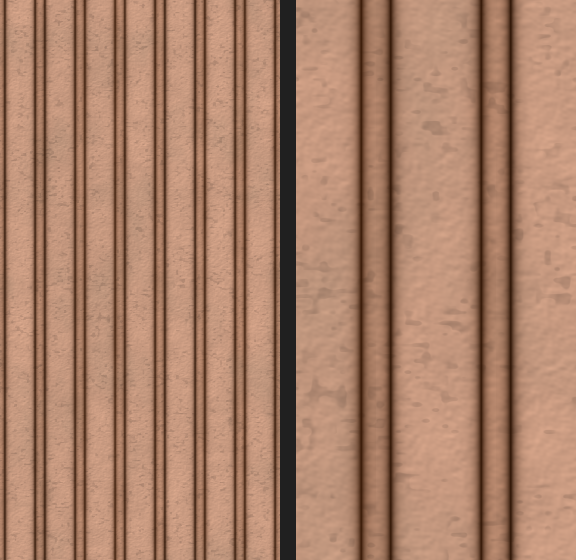
Left: the whole. Right: its middle third, enlarged.
Write a Shadertoy shader that draws this texture.

```glsl
// Vertical clay-coloured boards separated by slim rounded beads.
// Each bead is bounded by two soft dark grooves, averaged over a pixel;
// layered value noise adds stucco grain, pits and weathered blotches.

#define REPEATS 7.0          // beads across the canvas
#define GROOVE_OFFSET 0.123  // bead centre to groove, in periods
#define GROOVE_FALLOFF 0.040 // softness of groove shading, in periods
#define GRAIN_SCALE vec2(105.0, 150.0)
#define GRAIN_AMOUNT 0.11
#define PIT_AMOUNT 0.10
#define BLOTCH_AMOUNT 0.10
#define BOARD_COLOR vec3(0.785, 0.603, 0.503)
#define BEAD_COLOR vec3(0.755, 0.565, 0.460)
#define GROOVE_COLOR vec3(0.185, 0.080, 0.015)

float hash(vec2 p) {
    vec3 q = fract(vec3(p.xyx) * 0.1031);
    q += dot(q, q.yzx + 33.33);
    return fract((q.x + q.y) * q.z);
}

float noise(vec2 p) {
    vec2 cell = floor(p);
    vec2 f = fract(p);
    f = f * f * (3.0 - 2.0 * f);
    float low = mix(hash(cell), hash(cell + vec2(1.0, 0.0)), f.x);
    float high = mix(hash(cell + vec2(0.0, 1.0)), hash(cell + vec2(1.0)), f.x);
    return mix(low, high, f.y);
}

float fbm(vec2 p) {
    float sum = 0.0;
    float weight = 0.5;
    for (int octave = 0; octave < 4; octave++) {
        sum += weight * noise(p);
        p = p * 2.03 + vec2(17.3, 9.1);
        weight *= 0.5;
    }
    return sum / 0.9375;
}

// Integral of exp(-|x| / k)
float falloffIntegral(float x, float k) {
    return sign(x) * k * (1.0 - exp(-abs(x) / k));
}

// Groove darkness averaged over a pixel of the given width
float grooveShade(float x, float k, float width) {
    float left = falloffIntegral(x - 0.5 * width, k);
    float right = falloffIntegral(x + 0.5 * width, k);
    return (right - left) / width;
}

// Relief of the stucco surface
float grainHeight(vec2 p) {
    vec2 q = p * GRAIN_SCALE;
    return 0.65 * noise(q) + 0.35 * noise(q * 1.9 + 31.0);
}

void mainImage(out vec4 fragColor, in vec2 fragCoord) {
    vec2 uv = fragCoord / iResolution.x;
    float pixel = REPEATS / iResolution.x;

    // Signed distance from the nearest bead centre, in periods
    float column = uv.x * REPEATS;
    float bead = floor(column + 0.5);
    float x = column - bead;
    float side = x < 0.0 ? 0.0 : 1.0;

    // Board and bead, with a faint tone per strip
    float onBead = 1.0 - smoothstep(-pixel, pixel, abs(x) - GROOVE_OFFSET);
    vec3 color = mix(BOARD_COLOR, BEAD_COLOR, onBead);
    float strip = mix(floor(column), bead + 40.0, onBead > 0.5 ? 1.0 : 0.0);
    color *= 0.985 + 0.03 * hash(vec2(strip, 3.0));

    // Weathered blotches, tinted slightly olive where dark
    float blotch = fbm(uv * vec2(8.0, 6.0) + 5.0) - 0.5;
    float smudge = fbm(uv * vec2(24.0, 30.0) + 61.0) - 0.5;
    color *= 1.0 + BLOTCH_AMOUNT * (blotch + 0.8 * smudge);
    color.r -= 0.05 * max(-blotch, 0.0);

    // Stucco grain lit from the upper left, with small dark pits
    float height = grainHeight(uv);
    float lit = height - grainHeight(uv + vec2(-0.003, 0.004));
    float pits = smoothstep(0.60, 0.85, noise(uv * vec2(90.0, 155.0) + 83.0));
    pits *= smoothstep(0.35, 0.65, noise(uv * 38.0 + 12.0));
    color *= 1.0 + GRAIN_AMOUNT * lit - PIT_AMOUNT * pits;

    // Two grooves, slightly uneven in width along their length
    float wear = noise(vec2(bead * 7.0 + side * 3.0, uv.y * 9.0));
    float k = GROOVE_FALLOFF * (0.90 + 0.20 * wear);
    float shade = grooveShade(x - GROOVE_OFFSET, k, pixel)
                + grooveShade(x + GROOVE_OFFSET, k, pixel);
    vec3 grooveColor = GROOVE_COLOR * (0.85 + 0.3 * hash(vec2(bead, side + 9.0)));
    color = mix(color, grooveColor, clamp(shade, 0.0, 1.0));

    fragColor = vec4(clamp(color, 0.0, 1.0), 1.0);
}
```
